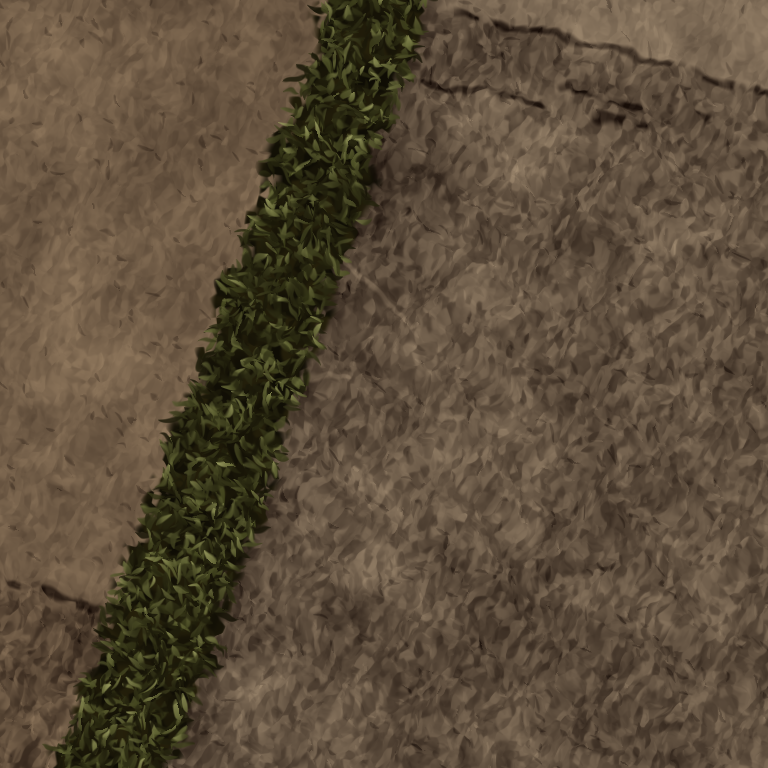
Write a WebGL 2 fragment shader that draws this texture.

```glsl
#version 300 es
precision highp float;

#define SOIL_DARK vec3(0.215, 0.165, 0.125)
#define SOIL_LIGHT vec3(0.575, 0.495, 0.40)
#define GRASS_SHADE vec3(0.105, 0.09, 0.03)
#define GRASS_MID vec3(0.225, 0.24, 0.085)
#define GRASS_TIP vec3(0.60, 0.61, 0.37)
#define BLADE_LAYERS 6
#define BLADE_CELL 0.022
#define FLECK_CELL 0.013
#define GRAIN 0.50
#define PATCHES 0.62

uniform vec2 u_resolution;
out vec4 fragColor;

vec2 hash2(vec2 p) {
  vec3 q = fract(p.xyx * vec3(0.1031, 0.1030, 0.0973));
  q += dot(q, q.yzx + 33.33);
  return fract((q.xx + q.yz) * q.zy);
}

// Smooth cellular noise: random cell values blended by distance
float cellNoise(vec2 p) {
  vec2 cell = floor(p), f = p - cell;
  float sum = 0.0, total = 0.0;
  for (int j = -1; j <= 1; j++)
  for (int i = -1; i <= 1; i++) {
    vec2 o = vec2(i, j), h = hash2(cell + o + 71.0);
    vec2 d = o + h - f;
    float w = exp(-8.0 * dot(d, d));
    sum += w * fract(h.x * 17.3 + h.y * 41.7);
    total += w;
  }
  return sum / total;
}

float mottle(vec2 p) {
  float sum = 0.0, amp = 0.42;
  for (int i = 0; i < 5; i++) {
    sum += amp * (cellNoise(p) - 0.5);
    p = mat2(1.6, 1.2, -1.2, 1.6) * p + 9.7;
    amp *= 0.72;
  }
  return sum;
}

// Soft spot: center in xy, radii in zw
float blob(vec2 p, vec4 spot) {
  vec2 d = (p - spot.xy) / spot.zw;
  return exp(-dot(d, d));
}

// Soft line from ends.xy to ends.zw
float stroke(vec2 p, vec4 ends, float width) {
  vec2 ab = ends.zw - ends.xy, d = p - ends.xy;
  d -= ab * clamp(dot(d, ab) / dot(ab, ab), 0.0, 1.0);
  return 1.0 - smoothstep(0.2 * width, width, length(d));
}

// Grass strip: offset from its axis, and distance outside its edge
float stripSide(vec2 p) {
  return p.x - 0.148 - 0.347 * p.y + 0.004 * sin(p.y * 33.0) + 0.003 * sin(p.y * 71.0 + 1.0);
}
float stripEdge(vec2 p) {
  return abs(stripSide(p)) - 0.08 + 0.0125 * p.y;
}

// Scattered curved strands: coverage, random tone, position along
vec3 strands(vec2 p, float size, float seed, float angle, float spread, float limit) {
  vec2 cell = floor(p / size);
  float aa = 1.0 / u_resolution.y;
  vec3 best = vec3(0.0);
  for (int j = -1; j <= 1; j++)
  for (int i = -1; i <= 1; i++) {
    vec2 id = cell + vec2(i, j), h = hash2(id + seed), k = hash2(id + seed + 113.0);
    vec2 center = (id + h) * size, d = p - center;
    if (stripEdge(center) > limit + 0.012 * (k.x - 0.5)) continue;
    float a = angle + spread * (k.x - 0.5);
    vec2 dir = vec2(cos(a), sin(a));
    float along = dot(d, dir) / (size * (0.35 + 0.35 * h.y));
    float across = dot(d, vec2(-dir.y, dir.x)) + size * 0.3 * (k.y - 0.5) * along * along;
    float width = size * (0.09 + 0.1 * k.y) * (1.0 - along * along);
    float cover = 1.0 - smoothstep(-aa, aa * 1.3, abs(across) - width);
    if (abs(along) < 1.0 && cover > best.x) best = vec3(cover, h.x, along * 0.5 + 0.5);
  }
  return best;
}

vec3 soil(vec2 p, vec2 q) {
  float edge = max(stripEdge(p), 0.0), x = p.x - 0.57;
  float right = smoothstep(-0.02, 0.02, stripSide(p));
  float ridge = 0.985 - 0.17 * x - 0.2 * x * x;
  float plate = smoothstep(-0.006, 0.008, q.y - ridge) * smoothstep(-0.03, 0.03, x);
  float corner = (1.0 - right) * smoothstep(0.03, -0.03, q.y - 0.25 + 0.3 * p.x);

  // Broad light and dark areas
  float tone = mix(0.56, 0.45, right) + 0.36 * plate - 0.26 * corner;
  tone += 0.13 * blob(q, vec4(0.10, 0.56, 0.07, 0.14)) + 0.10 * blob(q, vec4(0.07, 0.86, 0.12, 0.1));
  tone += 0.28 * blob(q, vec4(0.94, 0.18, 0.045, 0.035)) + 0.2 * blob(q, vec4(0.49, 0.26, 0.05, 0.03));
  tone += 0.15 * blob(q, vec4(0.70, 0.78, 0.1, 0.09)) + 0.15 * blob(q, vec4(0.36, 0.1, 0.1, 0.08));
  tone += 0.10 * blob(q, vec4(0.62, 0.5, 0.08, 0.07)) + 0.2 * blob(q, vec4(0.9, 0.69, 0.06, 0.012));
  tone -= 0.13 * blob(q, vec4(0.52, 0.76, 0.07, 0.07)) + 0.13 * blob(q, vec4(0.72, 0.19, 0.2, 0.12));
  tone += mix(0.12 * exp(-edge * 110.0), -0.2 * exp(-edge * 45.0), right);

  // Mottling and slanted grain, roughest right of the strip
  float rough = max(right * (1.0 - plate), corner);
  tone += PATCHES * mottle(q * 11.0) * mix(0.75, 1.0, rough);
  vec2 slant = mat2(0.9, 0.42, -0.42, 0.9) * q;
  tone += GRAIN * (cellNoise(slant * vec2(135.0, 80.0)) - 0.5) * mix(0.5, 1.0, rough);

  // Flecks and pits
  vec3 fleck = strands(q, FLECK_CELL, 7.0, 1.9, 1.8, 9.0);
  tone += fleck.x * (fleck.y - 0.45) * mix(0.1, 0.3, rough);
  vec3 pit = strands(q, FLECK_CELL * 1.2, 43.0, 2.2, 1.6, 9.0);
  tone -= pit.x * step(0.9, pit.y) * 0.25;

  // Broken cracks, then pale rootlets
  float crack = (1.0 - smoothstep(0.001, 0.008, abs(q.y - ridge))) * smoothstep(-0.01, 0.05, x);
  crack = max(crack, stroke(q, vec4(0.55, 0.895, 0.70, 0.865), 0.007));
  crack = max(crack, stroke(q, vec4(0.73, 0.885, 0.92, 0.842), 0.009));
  crack = max(crack, stroke(q, vec4(0.78, 0.847, 0.84, 0.835), 0.01));
  crack = max(crack, stroke(q, vec4(0.45, 0.692, 0.53, 0.722), 0.007));
  crack = max(crack, stroke(q, vec4(-0.02, 0.252, 0.13, 0.208), 0.009));
  tone -= 0.6 * crack * smoothstep(0.15, 0.6, cellNoise(q * 50.0));
  float root = stroke(q, vec4(0.45, 0.66, 0.54, 0.57), 0.005);
  root = max(root, stroke(q, vec4(0.39, 0.512, 0.455, 0.505), 0.005));
  tone += 0.3 * root;

  vec3 color = mix(SOIL_DARK, SOIL_LIGHT, clamp(tone, -0.35, 1.2));
  return color * mix(vec3(1.02, 0.99, 0.95), vec3(1.0), right);
}

void main() {
  vec2 p = gl_FragCoord.xy / u_resolution;
  vec2 q = p + 0.004 * sin(p.yx * vec2(47.0, 53.0) + 2.5 * sin(p * vec2(29.0, 37.0)));
  q += 0.0012 * sin(q.yx * vec2(190.0, 230.0) + 2.0 * sin(q * 140.0));
  vec3 color = soil(p, q);

  // Shaded turf under the blades
  float edge = stripEdge(p) + 0.03 * (cellNoise(p * 75.0) - 0.5);
  vec3 turf = GRASS_SHADE * (0.5 + 0.9 * cellNoise(p * 60.0));
  color = mix(turf, color, smoothstep(-0.012, 0.003, edge));

  // Blades, from deep to lit, in clumps
  float clump = smoothstep(0.2, 0.7, cellNoise(p * 42.0));
  for (int i = 0; i < BLADE_LAYERS; i++) {
    float layer = float(i) / float(BLADE_LAYERS - 1);
    vec3 blade = strands(q, BLADE_CELL * (1.1 - 0.2 * layer), 200.0 + 37.0 * float(i), 1.9, 2.8, -0.001);
    float lit = blade.y * blade.y * (0.3 + 0.7 * layer) * (0.4 + 0.8 * blade.z) * (0.55 + 0.5 * clump);
    vec3 green = mix(GRASS_SHADE * 0.8, GRASS_MID, blade.y * (0.6 + 0.5 * clump));
    color = mix(color, mix(green, GRASS_TIP, lit), blade.x * 0.85);
  }
  fragColor = vec4(color, 1.0);
}
```
